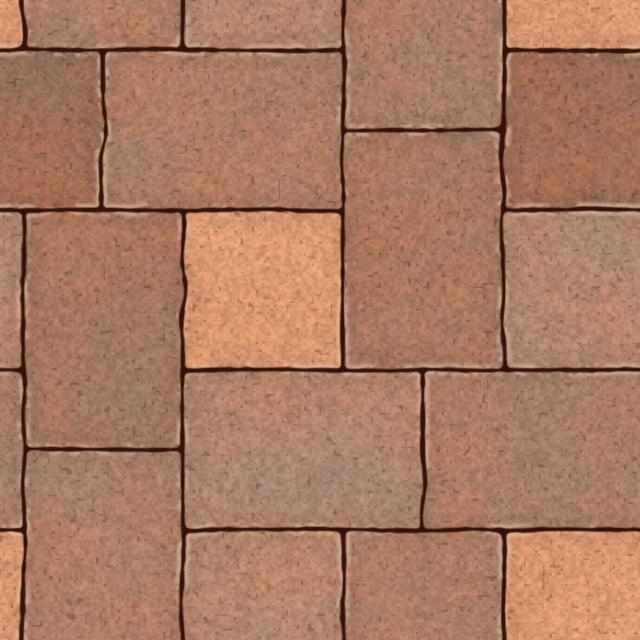
This texture is drawn by a Shadertoy shader. Its source:

```glsl
// Clay pavers: squares at odd cells of a 4 x 4 grid, ringed by pairs of 1.5-cell
// bricks that lie flat or upright in turn. Each stone is a rounded box distance;
// wrapped value noise adds wobbling joints, mottling, grain and pale worn rims.

float hash(vec2 p) {
    vec3 h = fract(vec3(p.xyx) * 0.1031);
    h += dot(h, h.yzx + 33.33);
    return fract((h.x + h.y) * h.z);
}

// Value noise with `freq` lattice points per cell, wrapping every 4 cells
float noise(vec2 q, float freq) {
    vec2 p = q * freq, i = floor(p), f = fract(p);
    f = f * f * (3.0 - 2.0 * f);
    float period = 4.0 * freq;
    vec2 a = mod(i, period), b = mod(i + 1.0, period);
    return mix(mix(hash(a), hash(vec2(b.x, a.y)), f.x),
               mix(hash(vec2(a.x, b.y)), hash(b), f.x), f.y);
}

// Finds the stone under q: centre, half size, tone (0 dark, 1 light), orange flag
void findStone(vec2 q, out vec2 mid, out vec2 halfSize, out float tone, out bool orange) {
    // Flat pair then upright pair, for the first and the second line of each
    float brickTones[8] = float[8](0.05, 0.55, 0.80, 0.55, 0.35, 0.60, 0.55, 0.40);
    vec2 cell = round(q), wrapped = mod(cell, 4.0);
    bvec2 even = lessThan(mod(cell, 2.0), vec2(0.5));
    float flatX = cell.y + 4.0 * round((q.x - cell.y) / 4.0);
    float uprightY = cell.x + 2.0 + 4.0 * round((q.y - cell.x - 2.0) / 4.0);
    orange = false;

    if (even.y && abs(q.x - flatX) < 1.5) {
        float side = q.x < flatX ? -1.0 : 1.0;
        mid = vec2(flatX + 0.75 * side, cell.y);
        halfSize = vec2(0.75, 0.5);
        tone = brickTones[(wrapped.y > 1.0 ? 2 : 0) + (side > 0.0 ? 1 : 0)];
    } else if (even.x) {
        float side = q.y < uprightY ? -1.0 : 1.0;
        mid = vec2(cell.x, uprightY + 0.75 * side);
        halfSize = vec2(0.5, 0.75);
        tone = brickTones[(wrapped.x > 1.0 ? 6 : 4) + (side > 0.0 ? 1 : 0)];
    } else {
        mid = cell;
        halfSize = vec2(0.5);
        tone = 0.85;
        orange = abs(wrapped.x - wrapped.y) < 0.5;
    }
}

// Distance from the rounded outline, positive inside the stone
float insideDistance(vec2 p, vec2 halfSize, float radius) {
    vec2 d = abs(p) - halfSize + radius;
    return radius - length(max(d, 0.0)) - min(max(d.x, d.y), 0.0);
}

void mainImage(out vec4 fragColor, in vec2 fragCoord) {
    vec2 uv = fragCoord / iResolution.xy;
    float pixel = 4.0 / iResolution.y;

    // Grid cells, rows counted downwards, cell centres at whole numbers
    vec2 q = vec2(uv.x, 1.0 - uv.y) * 4.0 - vec2(0.646, 0.812);

    // Hand-laid wobble, stronger across the upright joints
    vec2 wobble = vec2(noise(q, 5.0), noise(q + 1.7, 4.0)) - 0.5;
    vec2 w = q + wobble * vec2(0.035, 0.014);

    vec2 mid, halfSize;
    float tone;
    bool orange;
    findStone(w, mid, halfSize, tone, orange);
    float edge = insideDistance(w - mid, halfSize, 0.04);
    edge += (noise(q, 19.0) - 0.5) * 0.009;

    // Fired clay with broad patches of grey and red
    float patches = 0.65 * noise(q + 0.3, 2.0) + 0.35 * noise(q, 6.0);
    vec3 clay = mix(vec3(0.61, 0.43, 0.34), vec3(0.72, 0.55, 0.455), tone);
    clay += (patches - 0.5) * vec3(0.11, -0.01, -0.06);
    if (orange) clay = vec3(0.86, 0.60, 0.44) + (patches - 0.5) * 0.06;

    // Sandy grain with sparse dark pits
    float grain = 0.55 * noise(q, 58.0) + 0.45 * noise(q + 2.1, 31.0);
    clay *= 1.0 + (grain - 0.5) * 0.27;
    clay *= 1.0 - 0.18 * smoothstep(0.78, 0.95, noise(q + 0.9, 43.0));
    clay *= mix(0.94, 1.0, smoothstep(0.02, 0.16, edge));

    // Chipped pale rims
    float chips = 0.6 * noise(q + 3.1, 7.0) + 0.4 * noise(q, 37.0);
    float rim = smoothstep(0.055, 0.022, edge) * smoothstep(0.38, 0.68, chips);
    clay = mix(clay, orange ? vec3(0.92, 0.72, 0.60) : vec3(0.83, 0.68, 0.60), 0.75 * rim);

    // Dark joint with a soft brown shoulder
    vec3 joint = mix(vec3(0.20, 0.07, 0.03), vec3(0.42, 0.27, 0.19),
                     smoothstep(0.004, 0.016, edge));
    float cover = smoothstep(0.011 - 0.5 * pixel, 0.019 + 0.5 * pixel, edge);
    fragColor = vec4(mix(joint, clay, cover), 1.0);
}
```
